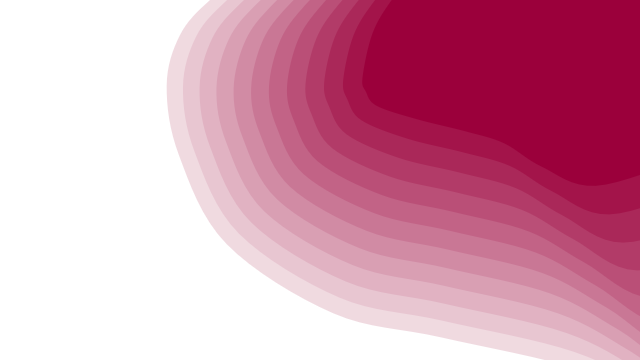
This background is drawn by a Shadertoy shader. Its source:

```glsl
// Nested crimson waves stepping from pale pink to deep red on white.

const float GRID_HEIGHT = 432.0;   // canvas height in design units, y down
const int LAYERS = 12;
const int KNOTS = 14;
const int STEPS = 8;               // line pieces per spline span

const vec3 PAPER = vec3(1.0);
const vec3 PALE_PINK = vec3(0.941, 0.855, 0.880);
const vec3 CRIMSON = vec3(0.608, 0.0, 0.231);

// Knots of the widest and the tightest contour, in matching order
const vec2 WIDE[KNOTS] = vec2[KNOTS](
    vec2(380, -85), vec2(308, -42), vec2(252, 0), vec2(216, 42),
    vec2(200, 103), vec2(215, 187), vec2(272, 293), vec2(400, 376),
    vec2(530, 405), vec2(700, 445), vec2(804, 498), vec2(913, 575),
    vec2(1028, 540), vec2(1150, 500));
const vec2 TIGHT[KNOTS] = vec2[KNOTS](
    vec2(545, -90), vec2(505, -42), vec2(470, 0), vec2(447, 40),
    vec2(435, 93), vec2(439, 110), vec2(452, 127), vec2(500, 143),
    vec2(560, 158), vec2(605, 172), vec2(650, 200), vec2(715, 223),
    vec2(830, 190), vec2(930, 170));
const vec2 BULGE = vec2(-22, 28);  // outward swell of the middle contours

vec2 knot(int i, float blend) {
    return mix(WIDE[i], TIGHT[i], blend) + BULGE * blend * (1.0 - blend);
}

vec2 catmullRom(vec2 a, vec2 b, vec2 c, vec2 d, float t) {
    return b + 0.5 * t * (c - a + t * (2.0 * a - 5.0 * b + 4.0 * c - d
             + t * (3.0 * (b - c) + d - a)));
}

float segmentDistanceSq(vec2 p, vec2 a, vec2 b) {
    vec2 ab = b - a, ap = p - a;
    vec2 gap = ap - ab * clamp(dot(ap, ab) / dot(ab, ab), 0.0, 1.0);
    return dot(gap, gap);
}

// True when a leftward ray from p meets the segment
bool crossesLeft(vec2 p, vec2 a, vec2 b) {
    if ((a.y > p.y) == (b.y > p.y)) return false;
    return a.x + (p.y - a.y) * (b.x - a.x) / (b.y - a.y) < p.x;
}

// Signed distance to one contour, negative inside
float contourDistance(vec2 p, float blend) {
    float nearest = 1e9, side = 1.0;
    vec2 a = knot(0, blend), b = knot(1, blend), c = knot(2, blend);
    for (int i = 3; i < KNOTS; i++) {
        vec2 d = knot(i, blend);
        vec2 start = b;
        for (int s = 1; s <= STEPS; s++) {
            vec2 end = catmullRom(a, b, c, d, float(s) / float(STEPS));
            nearest = min(nearest, segmentDistanceSq(p, start, end));
            if (crossesLeft(p, start, end)) side = -side;
            start = end;
        }
        a = b;
        b = c;
        c = d;
    }
    return side * sqrt(nearest);
}

void mainImage(out vec4 fragColor, in vec2 fragCoord) {
    float pixel = GRID_HEIGHT / iResolution.y;
    vec2 p = vec2(fragCoord.x, iResolution.y - fragCoord.y) * pixel;

    // Paint from the widest layer inward; layers nest, so stop once outside
    vec3 color = PAPER;
    for (int k = 0; k < LAYERS; k++) {
        float blend = float(k) / float(LAYERS - 1);
        float cover = clamp(0.5 - contourDistance(p, blend) / pixel, 0.0, 1.0);
        if (cover <= 0.0) break;
        color = mix(color, mix(PALE_PINK, CRIMSON, blend), cover);
    }
    fragColor = vec4(color, 1.0);
}
```
